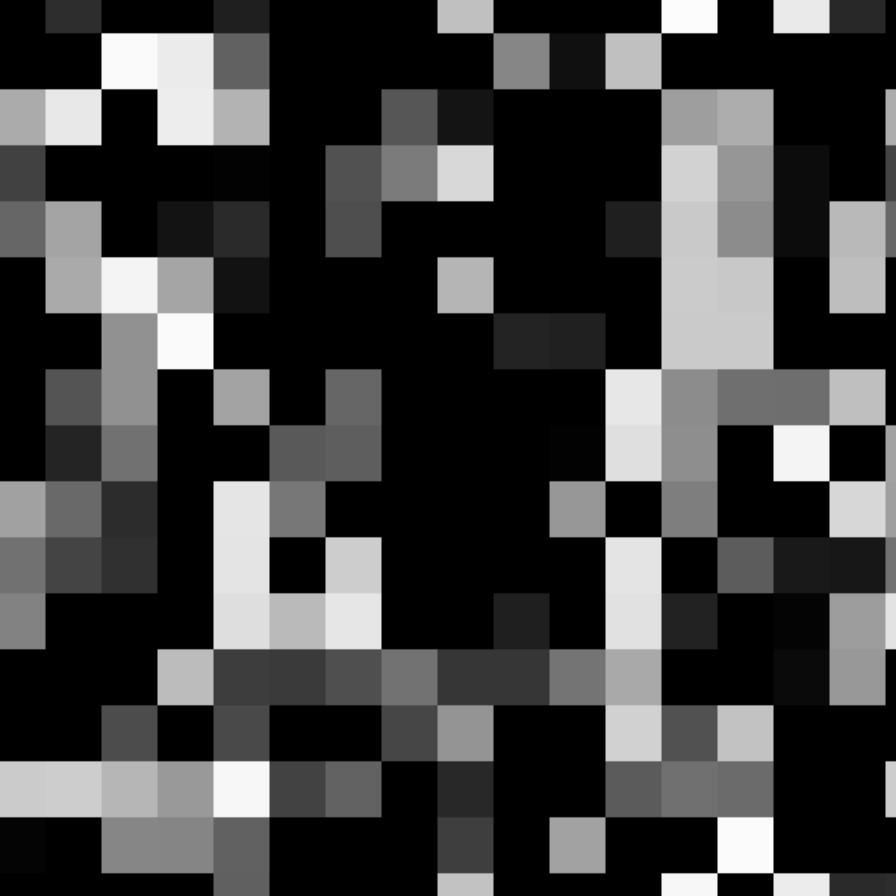
Reproduce this texture procedurally as a three.js fragment shader.

```glsl
varying vec2 vUv;

const float CELLS = 16.0;                      // cells across the canvas
const vec2  GRID_SHIFT = vec2(0.1875, 0.59375); // grid offset, in cells
const float EDGE_WIDTH = 0.03;                 // edge smoothing, in cells
const float BLACK_SHARE = 0.5;                 // share of cells clipped to black
const float COPY_CHANCE = 0.08;                // chance to echo a neighbour, per axis
const float COPY_JITTER = 0.03;                // tone change between echoes
const float SEED = 37.0;

float hash(vec2 p) {
  vec3 q = fract(vec3(p.xyx) * 0.1031);
  q += dot(q, q.yzx + 33.33);
  return fract((q.x + q.y) * q.z);
}

// Shuffles the cells of a tile, so that every rank from 0 to 1 occurs once
float shuffledRank(vec2 cell) {
  vec2 c = mod(cell, CELLS);
  for (int i = 0; i < 4; i++) {
    float key = SEED + 7.0 * float(i);
    c.x = mod(c.x + floor(CELLS * hash(vec2(c.y + 5.0, key))), CELLS);
    c.y = mod(c.y + floor(CELLS * hash(vec2(key + 3.0, c.x + 11.0))), CELLS);
  }
  return (c.x * CELLS + c.y + 0.5) / (CELLS * CELLS);
}

// Grey of one cell: even spread of tones with the lower part clipped to black
float cellTone(vec2 cell) {
  float pick = hash(cell + SEED);
  vec2 source = cell;
  if (pick < COPY_CHANCE) source.x -= 1.0;
  else if (pick < 2.0 * COPY_CHANCE) source.y -= 1.0;

  float tone = (shuffledRank(source) - BLACK_SHARE) / (1.0 - BLACK_SHARE);
  tone += COPY_JITTER * (hash(cell + 2.0 * SEED) - 0.5);
  return clamp(tone, 0.0, 1.0);
}

void main() {
  // Blend the four cells around the nearest grid corner across a thin edge
  vec2 grid = vUv * CELLS + GRID_SHIFT;
  vec2 corner = floor(grid + 0.5);
  vec2 blend = clamp((grid - corner) / EDGE_WIDTH + 0.5, 0.0, 1.0);

  float below = mix(cellTone(corner - 1.0), cellTone(corner - vec2(0.0, 1.0)), blend.x);
  float above = mix(cellTone(corner - vec2(1.0, 0.0)), cellTone(corner), blend.x);
  gl_FragColor = vec4(vec3(mix(below, above, blend.y)), 1.0);
}
```
